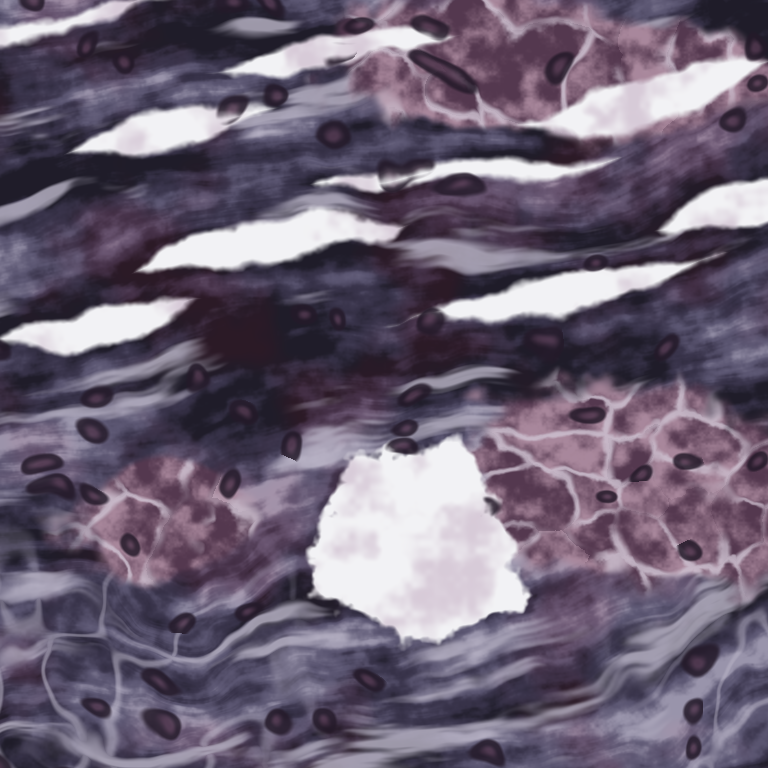
Write a three.js fragment shader that draws this texture.

```glsl
// Stained tissue: indigo fibres sweep across the canvas, parted by white gaps,
// with mauve cell clusters and dark nuclei. Stretched layered noise makes the
// fibres, cellular noise the cells, and frayed distance shapes the gaps.
varying vec2 vUv;

float hash(vec2 p) {
  return fract(sin(dot(p, vec2(127.1, 311.7))) * 43758.5);
}

float noise(vec2 p) {
  vec2 i = floor(p), f = fract(p);
  f = f * f * (3.0 - 2.0 * f);
  return mix(mix(hash(i), hash(i + vec2(1.0, 0.0)), f.x),
             mix(hash(i + vec2(0.0, 1.0)), hash(i + 1.0), f.x), f.y);
}

float layers(vec2 p) {
  float sum = 0.0, weight = 0.533;
  for (int i = 0; i < 4; i++) {
    sum += weight * noise(p);
    p = p * 2.03 + 17.3;
    weight *= 0.5;
  }
  return sum;
}

// Nearest distance, second nearest distance, and a random id per cell
vec3 cellular(vec2 p) {
  vec2 base = floor(p);
  vec3 best = vec3(9.0, 9.0, 0.0);
  for (int y = -1; y <= 1; y++) {
    for (int x = -1; x <= 1; x++) {
      vec2 cell = base + vec2(x, y);
      vec2 site = cell + 0.15 + 0.7 * vec2(hash(cell), hash(cell + 41.0));
      float d = length(p - site);
      if (d < best.x) best = vec3(d, best.x, hash(cell + 83.0));
      else best.y = min(best.y, d);
    }
  }
  return best;
}

float blob(vec2 p, vec2 center, vec2 radius) {
  return 1.0 - length((p - center) / radius);
}

// Frayed white openings: lenses along the fibres plus one large hole
float gapDepth(vec2 p, vec2 warp) {
  float fray = layers(p * 22.0) - 0.5;
  float depth = blob(p, vec2(0.56, 0.28), vec2(0.135, 0.12)) * 0.11 + fray * 0.07 + warp.x * 0.06;
  for (int i = 0; i < 9; i++) {
    float n = float(i);
    vec2 c = vec2(fract(0.12 + 0.62 * n), 0.58 + 0.05 * n);
    vec2 l = p - c + warp * vec2(0.1, 0.07);
    l.y -= 0.16 * l.x;
    float span = 0.12 + 0.1 * hash(vec2(n, 3.0));
    float thick = 0.012 + 0.024 * hash(vec2(n, 8.0));
    float lens = thick * (1.0 - l.x * l.x / (span * span)) - abs(l.y);
    depth = max(depth, lens + fray * 0.022);
  }
  return depth;
}

void main() {
  vec2 p = vUv;
  vec2 warp = vec2(layers(p * 4.0), layers(p * 4.0 + 19.0)) - 0.5;
  float grain = layers(p * 42.0);

  // Loose, swirling tissue toward the bottom corners
  float loose = (1.0 - smoothstep(0.12, 0.42, p.y)) * smoothstep(0.1, 0.4, abs(p.x - 0.62));

  // Fibre direction: rising to the right, gently waved
  vec2 q = p + warp * mix(0.09, 0.28, loose);
  q.y -= 0.16 * q.x + 0.015 * sin(q.x * 6.0 + q.y * 9.0);
  float bundle = layers(q * vec2(3.0, 12.0));
  float strand = layers(q * vec2(8.0, 46.0) + 5.0);
  float gap = gapDepth(p, warp);

  // Fibre tone, darker along the rims of gaps and in the top right clump
  float tone = 0.44 + (bundle - 0.5) * 1.6 + (strand - 0.5) * 0.9 + (grain - 0.5) * 0.6;
  tone += loose * (layers(p * 5.0 + 9.0) - 0.34) * 0.9;
  tone -= 0.2 * smoothstep(-0.025, -0.004, gap);
  tone -= 0.5 * smoothstep(-0.1, 0.4, blob(p, vec2(1.0, 0.95), vec2(0.12, 0.1)) + grain - 0.5);
  vec3 color = mix(vec3(0.12, 0.11, 0.16), vec3(0.22, 0.20, 0.29), smoothstep(0.0, 0.36, tone));
  color = mix(color, vec3(0.36, 0.34, 0.45), smoothstep(0.32, 0.66, tone));
  color = mix(color, vec3(0.60, 0.58, 0.67), smoothstep(0.62, 1.0, tone));
  color += vec3(0.05, -0.01, -0.01) * smoothstep(0.5, 0.75, layers(p * 7.0 + 31.0));

  // Pale wisps between strands and thin curled membranes
  float wisp = smoothstep(0.6, 0.78, layers(q * vec2(5.0, 26.0) + 7.0));
  float membrane = 1.0 - smoothstep(0.01, 0.07, abs(noise(q * 11.0 + 3.0) - 0.5));
  color = mix(color, vec3(0.74, 0.72, 0.79), max(0.8 * wisp, 0.55 * membrane * loose));

  // Scattered nuclei with a darker rim
  vec3 spot = cellular(p * vec2(14.0, 19.0) + warp * 3.0);
  float nucleus = (1.0 - smoothstep(0.24, 0.34, spot.x)) * step(0.83, spot.z);
  vec3 nucleusColor = mix(vec3(0.32, 0.22, 0.31), vec3(0.14, 0.10, 0.16), smoothstep(0.08, 0.25, spot.x + grain * 0.1));

  // Mauve clusters of grainy cells with pale borders
  float cluster = max(blob(p, vec2(0.85, 0.37), vec2(0.24, 0.15)), blob(p, vec2(0.19, 0.33), vec2(0.13, 0.07)));
  cluster = max(cluster, blob(p, vec2(0.7, 0.91), vec2(0.24, 0.09)));
  cluster = smoothstep(-0.08, 0.16, cluster + (layers(p * 9.0 + 13.0) - 0.5) * 1.3);
  vec3 cell = cellular(p * 10.0 + warp * 3.5 + grain * 0.25);
  vec3 mauve = mix(vec3(0.33, 0.22, 0.31), vec3(0.66, 0.53, 0.61), smoothstep(0.2, 0.8, grain + (cell.z - 0.5) * 0.25));
  float border = (1.0 - smoothstep(0.03, 0.22, cell.y - cell.x)) * smoothstep(0.3, 0.6, layers(p * 12.0));
  mauve = mix(mauve, vec3(0.80, 0.75, 0.81), border * 0.85);
  color = mix(color, mauve, cluster);

  // White openings with faint stains, then nuclei on top of the tissue
  float open = smoothstep(-0.004, 0.007, gap);
  vec3 glass = mix(vec3(0.95, 0.95, 0.96), vec3(0.80, 0.73, 0.80), smoothstep(0.58, 0.8, layers(p * 13.0 + 4.0)) * 0.7);
  color = mix(color, glass, open);
  color = mix(color, nucleusColor, nucleus * 0.85 * (1.0 - smoothstep(0.004, 0.016, gap)));
  gl_FragColor = vec4(color, 1.0);
}
```
